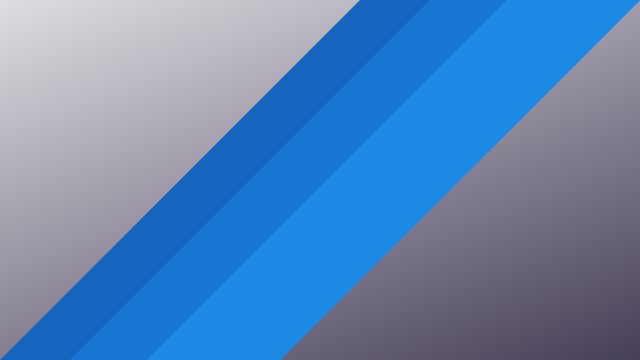
Write a WebGL 2 fragment shader that draws this background.

```glsl
#version 300 es
precision highp float;
// Three flat blue diagonal bands over a tilted grey-violet gradient.

uniform vec2 u_resolution;
out vec4 outColor;

const vec3 PALE_GREY = vec3(0.870, 0.868, 0.882);
const vec3 MID_GREY = vec3(0.572, 0.555, 0.612);
const vec3 DARK_VIOLET = vec3(0.275, 0.245, 0.345);
const vec3 DEEP_BLUE = vec3(0.082, 0.396, 0.753);
const vec3 MEDIUM_BLUE = vec3(0.098, 0.463, 0.824);
const vec3 BRIGHT_BLUE = vec3(0.118, 0.533, 0.898);

// Gradient through three evenly spaced colours.
vec3 threeStops(vec3 first, vec3 middle, vec3 last, float t) {
    vec3 upper = mix(first, middle, clamp(2.0 * t, 0.0, 1.0));
    return mix(upper, last, clamp(2.0 * t - 1.0, 0.0, 1.0));
}

// Signed distance to a 45 degree line crossing the lower edge at startX.
float diagonalDistance(vec2 p, float startX) {
    return (p.x - p.y - startX) * inversesqrt(2.0);
}

// Coverage of the area right of the line, softened over one pixel.
float rightOf(vec2 p, float startX, float pixel) {
    return clamp(diagonalDistance(p, startX) / pixel + 0.5, 0.0, 1.0);
}

void main() {
    vec2 uv = gl_FragCoord.xy / u_resolution;
    vec2 p = gl_FragCoord.xy / u_resolution.y;
    float pixel = 1.0 / u_resolution.y;

    // Backdrop, falling from the upper left to the lower right
    float fall = dot(vec2(uv.x, 1.0 - uv.y), vec2(0.4, 0.6));
    vec3 backdrop = threeStops(PALE_GREY, MID_GREY, DARK_VIOLET, fall);

    // Bands, each one covering everything to its right
    vec3 color = mix(backdrop, DEEP_BLUE, rightOf(p, 0.0, pixel));
    color = mix(color, MEDIUM_BLUE, rightOf(p, 0.1945, pixel));
    color = mix(color, BRIGHT_BLUE, rightOf(p, 0.407, pixel));
    color = mix(color, backdrop, rightOf(p, 0.779, pixel));

    outColor = vec4(color, 1.0);
}
```
